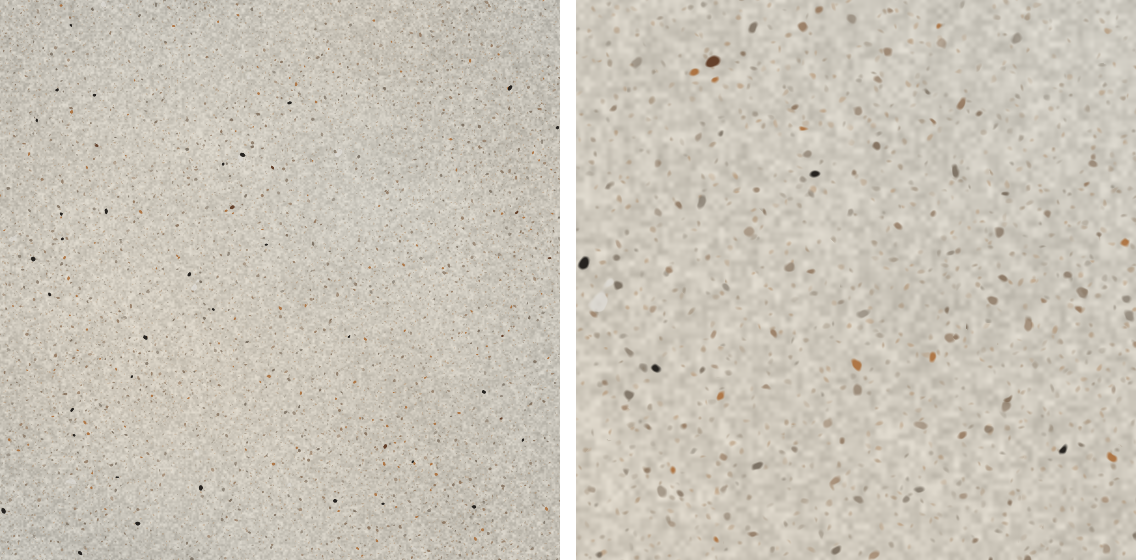
Left: the whole. Right: its middle third, enlarged.
Write a Shadertoy shader that draws this texture.

```glsl
// Pale sandstone: a warm beige ground with fine grain and faint broad mottling,
// sprinkled with tan dust, brown grains, rare near-black grains and white chips.
// Grains are jittered, rotated ellipses scattered one per cell of several grids.

#define BASE_COLOR    vec3(0.802, 0.782, 0.738)
#define GRAIN_CELLS   300.0
#define GRAIN_AMOUNT  0.085
#define MOTTLE_AMOUNT 0.022
#define EDGE_SHADE    0.035
#define DUST_DENSITY  0.48
#define BROWN_DENSITY 0.27
#define DARK_DENSITY  0.045
#define CHIP_DENSITY  0.06
#define SOFTNESS      0.001

// Integer hash giving three values from 0 to 1
vec3 hash3(vec2 cell, float seed) {
    uvec3 v = uvec3(ivec3(vec3(cell, seed)) + 4096);
    v = v * 1664525u + 1013904223u;
    v.x += v.y * v.z; v.y += v.z * v.x; v.z += v.x * v.y;
    v ^= v >> 16u;
    v.x += v.y * v.z; v.y += v.z * v.x; v.z += v.x * v.y;
    return vec3(v) * exp2(-32.0);
}

// Smooth value noise from -1 to 1
float noise(vec2 p, float seed) {
    vec2 cell = floor(p), f = fract(p);
    f = f * f * (3.0 - 2.0 * f);
    float low  = mix(hash3(cell, seed).x, hash3(cell + vec2(1, 0), seed).x, f.x);
    float high = mix(hash3(cell + vec2(0, 1), seed).x, hash3(cell + 1.0, seed).x, f.x);
    return 2.0 * mix(low, high, f.y) - 1.0;
}

// Coverage of scattered grains; look receives random values of the nearest grain
float grains(vec2 uv, float cells, float density, float radius, float seed, out vec3 look) {
    float blur = max(SOFTNESS, 0.55 / iResolution.y);
    float cover = 0.0;
    look = vec3(0.5);
    vec2 home = floor(uv * cells);
    for (int y = -1; y <= 1; y++)
    for (int x = -1; x <= 1; x++) {
        vec2 cell = home + vec2(x, y);
        vec3 place = hash3(cell, seed);
        if (place.z > density) continue;
        vec3 traits = hash3(cell, seed + 1.0);
        vec2 p = uv - (cell + place.xy) / cells;
        float angle = 6.2832 * traits.y;
        float c = cos(angle), s = sin(angle);
        p = mat2(c, -s, s, c) * p;
        float stretch = mix(1.0, 1.35, traits.z);
        p *= vec2(1.0 / stretch, stretch);
        float size = radius * mix(0.6, 1.25, traits.x * traits.x);
        float hit = 1.0 - smoothstep(size - blur, size + blur, length(p));
        if (hit > cover) {
            cover = hit;
            look = vec3(traits.x, fract(place.z * 91.7), fract(traits.z * 57.3));
        }
    }
    return cover;
}

void mainImage(out vec4 fragColor, in vec2 fragCoord) {
    vec2 uv = fragCoord / iResolution.y;
    vec2 middle = 0.5 * iResolution.xy / iResolution.y;
    vec3 look;

    // Ground: broad mottling, warm drift and cooler, darker borders
    float mottle = 0.6 * noise(uv * 4.0, 1.0) + 0.4 * noise(uv * 11.0, 2.0);
    float warmth = noise(uv * 3.0 + 7.0, 3.0);
    float border = smoothstep(0.28, 0.72, length(uv - middle));
    vec3 color = BASE_COLOR + MOTTLE_AMOUNT * mottle;
    color += 0.008 * warmth * vec3(1.0, 0.0, -1.0);
    color -= EDGE_SHADE * border * vec3(1.1, 1.0, 0.85);

    // Fine grain at two sizes, a little rougher toward the borders
    float grain = 0.55 * noise(uv * GRAIN_CELLS, 4.0)
                + 0.45 * noise(uv * GRAIN_CELLS * 0.53 + 3.0, 5.0);
    color += GRAIN_AMOUNT * grain * (1.0 + 0.3 * border);

    // Uneven outlines and patchy density for the scattered grains
    vec2 rough = uv + 0.0006 * vec2(noise(uv * 320.0, 6.0), noise(uv * 320.0, 7.0));
    float patchy = 1.0 + 0.35 * noise(uv * 6.0, 8.0);

    // Tan and grey dust
    float cover = grains(rough, 150.0, DUST_DENSITY * patchy, 0.0014, 10.0, look);
    vec3 tint = mix(vec3(0.52, 0.49, 0.44), vec3(0.72, 0.57, 0.42), look.y);
    color = mix(color, tint, cover * mix(0.2, 0.6, look.z));

    // Brown grains, a few of them rusty
    cover = grains(rough, 70.0, BROWN_DENSITY * patchy, 0.0024, 20.0, look);
    tint = mix(vec3(0.40, 0.36, 0.31), vec3(0.56, 0.42, 0.30), look.y);
    tint = mix(tint, vec3(0.66, 0.40, 0.18), step(0.9, look.z));
    color = mix(color, tint, cover * mix(0.4, 0.85, look.z));

    // White chips with ragged rims
    vec2 ragged = uv + 0.005 * vec2(noise(uv * 130.0, 30.0), noise(uv * 130.0, 31.0));
    cover = grains(ragged, 14.0, CHIP_DENSITY, 0.0065, 32.0, look);
    color = mix(color, vec3(0.87, 0.86, 0.84), cover * mix(0.35, 0.8, look.y));

    // Rare near-black and deep brown grains
    cover = grains(rough, 30.0, DARK_DENSITY, 0.0037, 40.0, look);
    tint = mix(vec3(0.09, 0.08, 0.07), vec3(0.36, 0.21, 0.12), step(0.65, look.y));
    color = mix(color, tint, 0.92 * cover);

    fragColor = vec4(clamp(color, 0.0, 1.0), 1.0);
}
```
